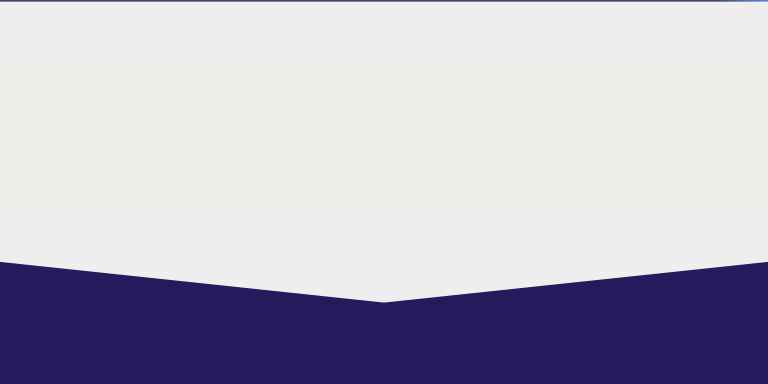
Give the GLSL for this background, as a Shadertoy shader.

```glsl
// A pale, nearly flat wall above a deep indigo base whose top edge dips to a
// shallow V at the centre, with a hairline blue strip along the top.
// Each part is a signed distance, blended with one-pixel antialiasing.

// Layout, as fractions of the canvas
const float SIDE_HEIGHT   = 0.318;   // V edge at the left and right borders
const float TIP_HEIGHT    = 0.212;   // V edge at the centre
const float STRIP_HEIGHT  = 0.0043;  // thickness of the top strip
const float WARM_BOTTOM   = 0.444;   // lower edge of the warmer band
const float WARM_TOP      = 0.86;    // upper edge of the warmer band
const float WARM_SOFTNESS = 0.02;
const float GLOW_START    = 0.92;    // where the strip starts to brighten

// Colours
const vec3 WALL_COOL  = vec3(0.937, 0.929, 0.931);
const vec3 WALL_WARM  = vec3(0.934, 0.930, 0.918);
const vec3 INDIGO     = vec3(0.141, 0.100, 0.361);
const vec3 STRIP_DARK = vec3(0.235, 0.265, 0.430);
const vec3 STRIP_GLOW = vec3(0.360, 0.500, 0.800);

// Coverage of a shape from its signed distance (negative inside)
float coverage(float dist, float pixel) {
    return clamp(0.5 - dist / pixel, 0.0, 1.0);
}

// Pale wall with a faintly warmer horizontal band
vec3 wallColor(float y) {
    float lower = smoothstep(WARM_BOTTOM - 0.5 * WARM_SOFTNESS,
                             WARM_BOTTOM + 0.5 * WARM_SOFTNESS, y);
    float upper = smoothstep(WARM_TOP - 2.0 * WARM_SOFTNESS,
                             WARM_TOP + 2.0 * WARM_SOFTNESS, y);
    return mix(WALL_COOL, WALL_WARM, lower * (1.0 - upper));
}

// Signed distance to the V-shaped edge, in canvas heights
float baseDistance(vec2 uv, float aspect) {
    float edge = mix(TIP_HEIGHT, SIDE_HEIGHT, abs(2.0 * uv.x - 1.0));
    float slope = 2.0 * (SIDE_HEIGHT - TIP_HEIGHT) / aspect;
    return (uv.y - edge) / sqrt(1.0 + slope * slope);
}

void mainImage(out vec4 fragColor, in vec2 fragCoord) {
    vec2 uv = fragCoord / iResolution.xy;
    float aspect = iResolution.x / iResolution.y;
    float pixel = 1.0 / iResolution.y;

    vec3 color = wallColor(uv.y);

    // Indigo base
    color = mix(color, INDIGO, coverage(baseDistance(uv, aspect), pixel));

    // Top strip, brighter towards the right corner
    vec3 strip = mix(STRIP_DARK, STRIP_GLOW, smoothstep(GLOW_START, 1.0, uv.x));
    color = mix(color, strip, coverage(1.0 - STRIP_HEIGHT - uv.y, pixel));

    fragColor = vec4(color, 1.0);
}
```
